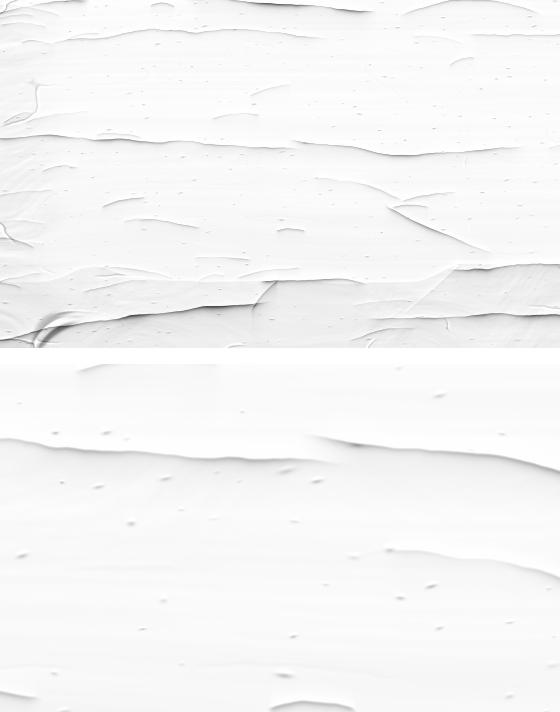
Top: the whole. Bottom: its middle third, enlarged.
Give the GLSL for this texture, as a Shadertoy shader.

```glsl
// White paint spread with a palette knife: smooth flats, long torn lips and rough edges.
// A pale base tone takes lit noise relief, then lips with a shadow below and light above;
// loops scatter fine scratches and a cell grid scatters small pits.

float hash(vec2 p) {
    vec3 q = fract(p.xyx * 0.1031);
    q += dot(q, q.yzx + 33.33);
    return fract((q.x + q.y) * q.z);
}

float noise(vec2 p) {
    vec2 i = floor(p), f = fract(p);
    f = f * f * (3.0 - 2.0 * f);
    return mix(mix(hash(i), hash(i + vec2(1, 0)), f.x),
               mix(hash(i + vec2(0, 1)), hash(i + vec2(1, 1)), f.x), f.y);
}

float fbm(vec2 p) {
    float sum = 0.0, amp = 0.5;
    for (int i = 0; i < 5; i++) {
        sum += amp * noise(p);
        p = mat2(1.6, 1.2, -1.2, 1.6) * p + 7.3;
        amp *= 0.5;
    }
    return sum;
}

// Wandering paint lip from a to b: thin shadow below, soft fade, bright rim above.
float lip(vec2 p, vec2 a, vec2 b, float bow, float width, float dark) {
    vec2 span = b - a;
    float t = (p.x - a.x) / span.x;
    if (t <= 0.0 || t >= 1.0) return 0.0;
    float seed = a.x * 37.0 + a.y * 91.0;
    float path = mix(a.y, b.y, t) + 4.0 * bow * t * (1.0 - t)
               + 0.032 * (fbm(vec2(p.x * 7.0, seed)) - 0.48);
    float d = (p.y - path) * span.x / length(span);
    float press = noise(vec2(p.x * 13.0, seed + 5.0));
    float under = smoothstep(0.002, -0.002, d);
    float ends = smoothstep(0.0, 0.1, t) * smoothstep(1.0, 0.9, t);
    float shadow = exp(min(d, 0.0) / (width * (0.5 + press))) * (0.2 + press)
                 + 0.1 * exp(min(d, 0.0) / (width * 7.0));
    float rim = 0.05 * (1.0 - under) * exp(-max(d, 0.0) / (width * 2.5));
    return ends * (rim - dark * under * shadow);
}

// Height of the rough paint, stretched along the knife strokes.
float relief(vec2 p) {
    vec2 warp = vec2(noise(p * 5.0), noise(p * 5.0 + 31.0));
    return fbm(p * vec2(6, 13) + 2.5 * warp);
}

// Thin broken folds along a contour of warped noise.
float folds(vec2 p) {
    vec2 q = p + 0.05 * vec2(fbm(p * 6.0), fbm(p * 6.0 + 19.0));
    vec2 s = vec2(4, 11), e = vec2(0.002, 0);
    float n = noise(q * s) - 0.5;
    vec2 grad = vec2(noise((q + e) * s), noise((q + e.yx) * s)) - 0.5 - n;
    float d = n * e.x / max(length(grad), 0.004);
    float broken = smoothstep(0.5, 0.75, noise(p * vec2(9, 15) + 40.0));
    return broken * (0.5 * exp(-pow((d - 0.004) / 0.003, 2.0)) - exp(-pow(d / 0.0023, 2.0)));
}

// Small pits and crumbs, dark on one side and lit on the other.
float pits(vec2 p) {
    vec2 g = p / 0.036, id = floor(g);
    float size = mix(0.04, 0.1, hash(id + 3.0));
    vec2 q = fract(g) - 0.25 - 0.5 * vec2(hash(id + 11.0), hash(id + 23.0));
    q.y -= 0.4 * q.x * (hash(id + 47.0) - 0.3);
    q /= size * vec2(1.0 + 1.3 * hash(id + 61.0), 0.8);
    return step(0.68, hash(id)) * (q.y - 0.4) * exp(-dot(q, q)) * mix(0.06, 0.3, hash(id + 83.0));
}

void mainImage(out vec4 fragColor, in vec2 fragCoord) {
    vec2 p = fragCoord / iResolution.y;

    // Edge of the thick lower slab, and the rough zones
    float edge = 0.19 + 0.045 * exp(-pow((p.x - 0.27) / 0.1, 2.0))
               + 0.05 * smoothstep(1.18, 1.34, p.x) + 0.025 * (fbm(vec2(p.x * 6.0, 4.0)) - 0.5);
    float slab = smoothstep(0.003, -0.003, p.y - edge);
    float left = smoothstep(0.2, 0.03, p.x + 0.12 * (fbm(p * 7.0) - 0.5));
    float band = exp(-pow((p.y - 0.55) / 0.035, 2.0));
    float rough = clamp(0.06 + 0.8 * left + 0.55 * slab + 0.2 * band, 0.0, 1.0);

    // Base tone with fine knife streaks
    float tone = mix(0.967, 0.985, smoothstep(0.25, 0.8, p.y + 0.1 * p.x));
    tone -= 0.028 * slab + 0.026 * left;
    float bend = p.y + 0.04 * noise(p * vec2(2, 3));
    tone += 0.014 * (noise(vec2(p.x * 2.0, bend * 130.0)) - 0.5);
    tone += 0.012 * (noise(vec2(p.x * 1.2, bend * 32.0)) - 0.5);
    tone += 0.04 * (1.0 - slab) * exp(-max(p.y - edge, 0.0) / 0.008);

    // Relief lit from above
    tone += 0.42 * rough * (relief(p) - relief(p + vec2(-0.002, 0.005)));
    tone += 0.24 * rough * folds(p) + pits(p);

    // Long lips: top, middle, then the heavy lower edges
    tone += lip(p, vec2(0.53, 1.005), vec2(1.09, 0.96), 0.004, 0.004, 0.65);
    tone += lip(p, vec2(-0.05, 0.95), vec2(0.26, 1.0), 0.01, 0.004, 0.35);
    tone += lip(p, vec2(1.14, 0.945), vec2(1.56, 0.96), 0.042, 0.003, 0.4);
    tone += lip(p, vec2(0.1, 0.875), vec2(0.96, 0.89), 0.03, 0.003, 0.32);
    tone += lip(p, vec2(1.34, 0.9), vec2(1.7, 0.9), 0.0, 0.003, 0.3);
    tone += lip(p, vec2(-0.06, 0.612), vec2(0.88, 0.57), 0.008, 0.0035, 0.48);
    tone += lip(p, vec2(0.82, 0.595), vec2(1.52, 0.58), -0.025, 0.0035, 0.5);
    tone += lip(p, vec2(0.9, 0.49), vec2(1.16, 0.42), 0.015, 0.003, 0.18);
    tone += lip(p, vec2(1.1, 0.42), vec2(1.42, 0.28), -0.018, 0.0035, 0.38);
    tone += lip(p, vec2(1.28, 0.23), vec2(1.7, 0.24), 0.004, 0.005, 0.6);
    tone += lip(p, vec2(0.74, 0.19), vec2(1.06, 0.175), 0.018, 0.0045, 0.6);
    tone += lip(p, vec2(0.72, 0.1), vec2(0.8, 0.2), 0.01, 0.005, 0.4);
    tone += lip(p, vec2(-0.06, 0.02), vec2(0.79, 0.14), 0.008, 0.006, 0.75);
    tone += lip(p, vec2(1.04, 0.08), vec2(1.7, 0.092), 0.008, 0.005, 0.6);
    tone += lip(p, vec2(1.16, 0.1), vec2(1.33, 0.235), 0.0, 0.004, 0.12);

    // Fine scratches, denser to the left
    for (float i = 0.0; i < 34.0; i++) {
        float r = hash(vec2(i, 5.0));
        vec2 a = vec2(1.7 * r * r - 0.06, hash(vec2(i, 17.0)));
        vec2 b = a + vec2(0.07 + 0.16 * hash(vec2(i, 29.0)), 0.07 * (hash(vec2(i, 37.0)) - 0.4));
        tone += lip(p, a, b, 0.01, 0.0025, 0.08 + 0.25 * hash(vec2(i, 43.0)));
    }

    // Curled knob of paint in the lower left corner
    vec2 k = mat2(0.82, -0.57, 0.57, 0.82) * (p - vec2(0.145, 0.065));
    k.y += 4.0 * k.x * k.x;
    float knob = smoothstep(1.1, 0.7, length(k / vec2(0.09, 0.036)));
    float grooves = noise(vec2(k.x * 9.0, k.y * 110.0));
    tone -= knob * (0.34 * grooves * grooves + 0.22 * smoothstep(0.0, -0.03, k.y) - 0.05);

    // Neutral paint: cool half tones, warm deep shadows
    tone = clamp(tone, 0.3, 0.995);
    float deep = smoothstep(0.75, 0.5, tone);
    float cool = smoothstep(0.95, 0.85, tone) * (1.0 - deep);
    fragColor = vec4(tone + vec3(0.008, 0, -0.008) * deep + vec3(0, 0, 0.006) * cool, 1.0);
}
```
